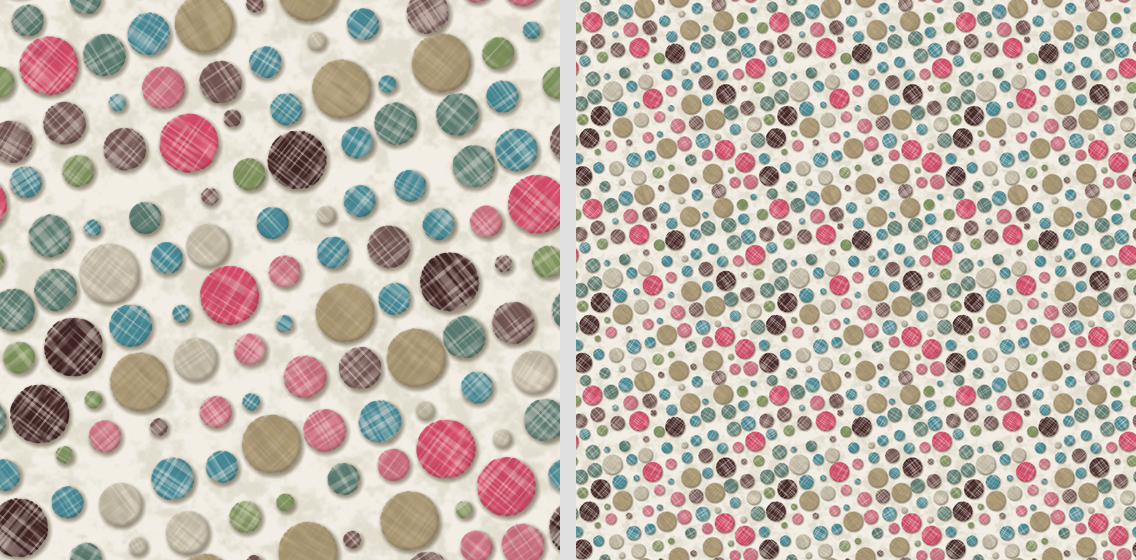
Left: one tile. Right: repeated 3 by 3.
Write a Shadertoy shader that draws this pattern.

```glsl
// Woven cloth buttons in four sizes, scattered on mottled cream paper with soft shadows.
// Dots live on a turned lattice of 109 cells that closes on itself at the canvas edges;
// each size follows from a local ranking, and each dot shifts only within its free gaps.
#define LATTICE mat2(10, -3, 3, 10)   // whole-number turn: the canvas tiles
#define DOT_COUNT 109                 // determinant of LATTICE
#define ROW_STEP 76                   // index step from one lattice row to the next
#define MEDIUM_SHARE 0.46             // medium against small dots
#define THREADS 270.0                 // thread density per canvas
#define FRAY 0.0022                   // roughness of the cut edge
#define SHADOW_SHIFT vec2(0.003, -0.004)
#define SHADOW_BLUR 0.009
#define SHADOW_TINT vec3(0.66, 0.63, 0.58)
#define PAPER_LIGHT vec3(0.95, 0.935, 0.9)
#define PAPER_DARK vec3(0.885, 0.868, 0.81)
#define THREAD_LIGHT vec3(0.93, 0.89, 0.85)

// Radii in lattice units: big, medium, small, tiny
const float RADII[4] = float[4](0.543, 0.39, 0.292, 0.157);

// Cloth colour, and how strongly the light threads show
const vec4 CLOTH[8] = vec4[8](
    vec4(0.65, 0.58, 0.44, 0.18),   // 0 tan
    vec4(0.25, 0.14, 0.14, 0.62),   // 1 brown
    vec4(0.81, 0.28, 0.40, 0.52),   // 2 rose
    vec4(0.75, 0.72, 0.64, 0.50),   // 3 linen
    vec4(0.27, 0.53, 0.58, 0.60),   // 4 teal
    vec4(0.35, 0.48, 0.44, 0.52),   // 5 sage
    vec4(0.79, 0.43, 0.50, 0.48),   // 6 pink
    vec4(0.44, 0.33, 0.32, 0.56));  // 7 mauve
const vec4 GREEN = vec4(0.49, 0.57, 0.36, 0.48);

// Cloth choices for each size, five per row (8 is green)
const int CHOICES[20] = int[20](
    0, 0, 1, 2, 3,
    4, 5, 6, 7, 3,
    4, 5, 6, 8, 4,
    7, 7, 8, 4, 3);

float hash(vec2 p) {
    vec3 q = fract(p.xyx * 0.1031);
    q += dot(q, q.yzx + 33.33);
    return fract((q.x + q.y) * q.z);
}

// Value noise that repeats after `period` cells
float noise(vec2 p, float period) {
    vec2 cell = floor(p), f = p - cell;
    f = f * f * (3.0 - 2.0 * f);
    vec2 a = floor(mod(cell + 0.5, period)), b = floor(mod(cell + 1.5, period));
    return mix(mix(hash(a), hash(vec2(b.x, a.y)), f.x),
               mix(hash(vec2(a.x, b.y)), hash(b), f.x), f.y);
}

// Random value of a dot, the same for all its tiled copies
float dotRandom(int k, float salt) {
    k = (k % DOT_COUNT + DOT_COUNT) % DOT_COUNT;
    return hash(vec2(float(k) * 1.7 + 5.0, salt * 13.3));
}

// Local maxima are big, local minima tiny, the rest medium or small
int sizeClass(int k) {
    float own = dotRandom(k, 1.0);
    float e = dotRandom(k + 1, 1.0), w = dotRandom(k - 1, 1.0);
    float n = dotRandom(k + ROW_STEP, 1.0), s = dotRandom(k - ROW_STEP, 1.0);
    if (own > max(max(e, w), max(n, s))) return 0;
    if (own < min(min(e, w), min(n, s))) return 3;
    return dotRandom(k, 2.0) < MEDIUM_SHARE ? 1 : 2;
}

float radius(int k) { return RADII[sizeClass(k)]; }

// Shift inside half of each gap, so that neighbours never touch
vec2 dotShift(int k, float r) {
    vec2 gapBefore = 1.0 - r - vec2(radius(k - 1), radius(k - ROW_STEP));
    vec2 gapAfter = 1.0 - r - vec2(radius(k + 1), radius(k + ROW_STEP));
    vec2 pick = mix(vec2(0.1), vec2(0.9), vec2(dotRandom(k, 3.0), dotRandom(k, 4.0)));
    return 0.5 * mix(-gapBefore, gapAfter, pick);
}

// Light threads running along q.y
float threads(vec2 q, float salt) {
    return smoothstep(0.38, 0.88, noise(vec2(q.x * THREADS, q.y * 16.0) + salt, 997.0));
}

vec3 paper(vec2 p) {
    float m = 0.36 * noise(p * 22.0, 22.0) + 0.3 * noise(p * 47.0, 47.0)
            + 0.22 * noise(p * 95.0, 95.0) + 0.12 * noise(p * 190.0, 190.0);
    return mix(PAPER_DARK, PAPER_LIGHT, smoothstep(0.3, 0.62, m));
}

void mainImage(out vec4 fragColor, in vec2 fragCoord) {
    vec2 p = fragCoord / iResolution.xy;
    float soft = max(0.8 / iResolution.y, 0.0012);
    vec2 u = LATTICE * p;
    float shadow = 0.0, cover = 0.0;
    vec3 cloth = vec3(0.0);

    for (int j = -1; j <= 1; j++)
    for (int i = -1; i <= 1; i++) {
        vec2 cell = floor(u) + vec2(i, j);
        if (distance(u, cell + 0.5) > 0.95) continue;
        int k = int(cell.x) + ROW_STEP * int(cell.y);
        int size = sizeClass(k);
        float r = RADII[size];
        vec2 d = (u - cell - 0.5 - dotShift(k, r)) * LATTICE / float(DOT_COUNT);
        r /= sqrt(float(DOT_COUNT));

        // Soft drop shadow
        float outside = length(d - SHADOW_SHIFT) - r;
        shadow = max(shadow, 1.0 - smoothstep(-0.4 * SHADOW_BLUR, SHADOW_BLUR, outside));

        // Crossed threads, turned a little for each dot
        float turn = 0.8 + 0.5 * (dotRandom(k, 5.0) - 0.5), c = cos(turn), s = sin(turn);
        vec2 q = mat2(c, -s, s, c) * d;
        float salt = 40.0 + floor(300.0 * dotRandom(k, 6.0));
        float weave = 0.6 * (threads(q, salt) + threads(q.yx, salt + 371.0));
        float edge = length(d) - r + FRAY * (weave - 0.4);
        float mask = 1.0 - smoothstep(-soft, soft, edge);

        // Cloth colour, worn patches and a rounded rim lit from the upper left
        int choice = CHOICES[5 * size + int(4.999 * dotRandom(k, 7.0))];
        vec4 dye = choice == 8 ? GREEN : CLOTH[choice];
        vec3 tone = mix(dye.rgb, THREAD_LIGHT, dye.a * min(weave, 1.0));
        tone *= 0.95 + 0.1 * noise(q * vec2(110.0, 30.0) + salt, 997.0);
        float facing = dot(d, vec2(-0.6, 0.8)) / r;
        tone *= 1.0 + smoothstep(-0.008, 0.0, edge) * (0.13 * facing - 0.06);
        cloth = mix(cloth, tone, mask);
        cover = max(cover, mask);
    }

    vec3 ground = paper(p) * mix(vec3(1.0), SHADOW_TINT, shadow);
    fragColor = vec4(mix(ground, cloth / max(cover, 0.001), cover), 1.0);
}
```
